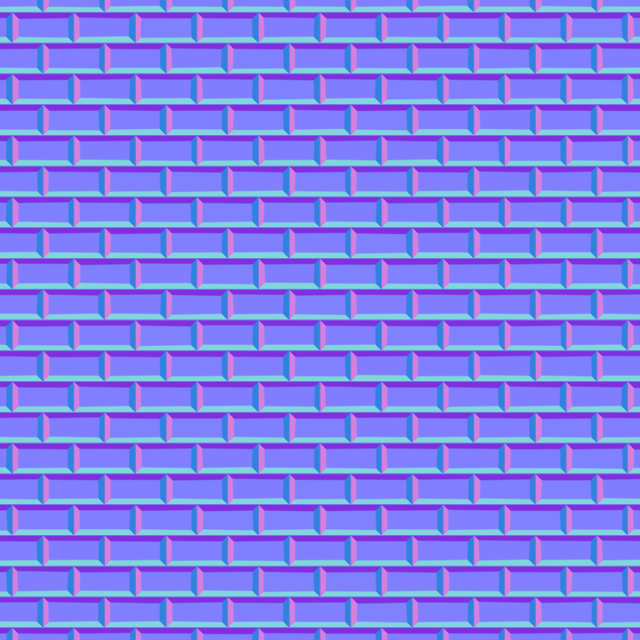
Write a Shadertoy shader that draws this texture map.

```glsl
// Tangent-space normal map of a running-bond wall of bevelled 2:1 bricks.

const float ROWS = 20.8;          // brick courses across the canvas height
const float BRICK_LENGTH = 2.0;   // in course heights
const float BEVEL = 0.19;         // bevel width in course heights
const float MIN_SOFTNESS = 0.03;  // edge blur in course heights

const vec3 FLAT_COLOR   = vec3(0.50, 0.50, 1.00);
const vec3 TOP_COLOR    = vec3(0.50, 0.18, 0.87);
const vec3 BOTTOM_COLOR = vec3(0.50, 0.84, 0.86);
const vec3 LEFT_COLOR   = vec3(0.84, 0.50, 0.87);
const vec3 RIGHT_COLOR  = vec3(0.19, 0.51, 0.87);
const vec3 JOINT_COLOR  = vec3(0.46, 0.47, 0.90);

// Three random values in -1..1 for one brick.
vec3 hashCell(vec2 cell) {
    vec3 p = fract(cell.xyx * vec3(0.1031, 0.1030, 0.0973));
    p += dot(p, p.yxz + 33.33);
    return 2.0 * fract((p.xxy + p.yzz) * p.zyx) - 1.0;
}

// Brick index; local receives the position relative to the brick centre.
vec2 brickCell(vec2 p, out vec2 local) {
    float row = floor(p.y);
    float x = p.x / BRICK_LENGTH + 0.5 * mod(row + 1.0, 2.0);
    float column = floor(x);
    local = vec2((x - column - 0.5) * BRICK_LENGTH, p.y - row - 0.5);
    return vec2(column, row);
}

// Colour of the four sloping sides, meeting in mitred corners.
vec3 bevelColor(vec2 local, vec2 edge, float softness) {
    vec3 ends = local.x < 0.0 ? LEFT_COLOR : RIGHT_COLOR;
    vec3 beds = local.y < 0.0 ? BOTTOM_COLOR : TOP_COLOR;
    float endMask = smoothstep(-softness, softness, edge.y - edge.x);
    return mix(beds, ends, endMask);
}

vec3 brickColor(vec2 local, vec3 variation, float softness) {
    vec2 edge = vec2(0.5 * BRICK_LENGTH, 0.5) - abs(local);
    float slope = min(edge.x, edge.y);

    // A slightly tilted face cuts the bevels at uneven widths.
    vec2 tilt = variation.xy * vec2(0.018, 0.045);
    float face = BEVEL + 0.008 * variation.z + dot(tilt, local);
    vec3 faceColor = FLAT_COLOR + vec3(0.15 * tilt, 0.0);

    vec3 color = bevelColor(local, edge, softness);
    color = mix(JOINT_COLOR, color, smoothstep(0.0, softness, slope));
    return mix(color, faceColor, smoothstep(-softness, softness, slope - face));
}

void mainImage(out vec4 fragColor, in vec2 fragCoord) {
    // Courses are measured from the canvas centre.
    vec2 p = (fragCoord - 0.5 * iResolution.xy) * ROWS / iResolution.y;
    float softness = max(MIN_SOFTNESS, ROWS / iResolution.y);

    vec2 local;
    vec2 cell = brickCell(p, local);
    vec3 color = brickColor(local, hashCell(cell + 57.0), softness);
    fragColor = vec4(color, 1.0);
}
```
